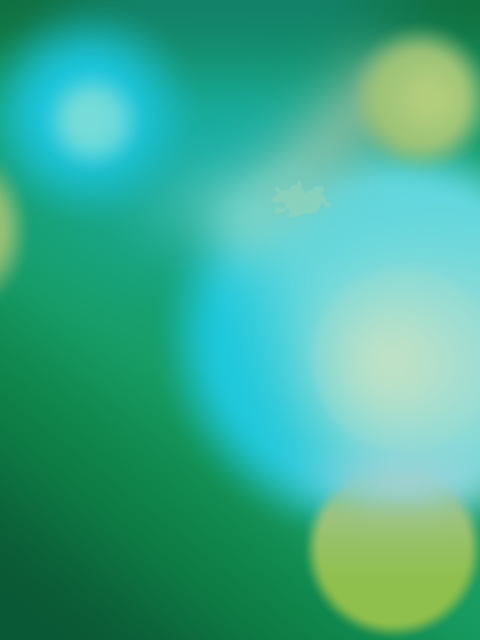
A Shadertoy shader for this background:

```glsl
// Soft out-of-focus lights in cyan, cream and lime over a deep green field.
// Each light is a feathered ellipse or a Gaussian, blended from back to front;
// a pale streak joins the lights and a noisy fleck breaks its smoothness.

// Feathered ellipse: 1 inside, 0 outside, half strength on the given radii.
float disc(vec2 p, vec2 centre, vec2 radii, float feather) {
    float d = length((p - centre) / radii);
    return 1.0 - smoothstep(1.0 - feather, 1.0 + feather, d);
}

// Gaussian light, falling to 1/e on the given radii.
float glow(vec2 p, vec2 centre, vec2 radii) {
    vec2 q = (p - centre) / radii;
    return exp(-dot(q, q));
}

// Position along a segment (x) and distance from it (y).
vec2 segment(vec2 p, vec2 a, vec2 b) {
    vec2 ab = b - a;
    float t = clamp(dot(p - a, ab) / dot(ab, ab), 0.0, 1.0);
    return vec2(t, length(p - a - t * ab));
}

float hash(vec2 cell) {
    vec3 q = fract(vec3(cell.xyx) * 0.1031);
    q += dot(q, q.yzx + 33.33);
    return fract((q.x + q.y) * q.z);
}

float valueNoise(vec2 p) {
    vec2 i = floor(p), f = fract(p);
    f = f * f * (3.0 - 2.0 * f);
    vec2 e = vec2(0.0, 1.0);
    return mix(mix(hash(i), hash(i + e.yx), f.x),
               mix(hash(i + e.xy), hash(i + e.yy), f.x), f.y);
}

// Dark lower left, fresh green middle, teal haze above, dark top edge.
vec3 greenField(vec2 p) {
    vec3 forest = vec3(0.04, 0.35, 0.21);
    vec3 leaf = vec3(0.055, 0.51, 0.28);
    vec3 jade = vec3(0.09, 0.61, 0.38);
    vec3 teal = vec3(0.09, 0.68, 0.65);
    float rise = p.y + 0.8 * p.x;
    vec3 col = mix(forest, leaf, smoothstep(0.10, 0.58, rise));
    col = mix(col, jade, smoothstep(0.48, 0.88, rise));
    col = mix(col, teal, 0.95 * glow(p, vec2(0.46, 1.00), vec2(0.42, 0.27)));
    vec3 topEdge = mix(vec3(0.07, 0.51, 0.41), vec3(0.06, 0.44, 0.25),
                       smoothstep(0.15, 0.5, abs(p.x - 0.48)));
    return mix(col, topEdge, smoothstep(1.08, 1.34, p.y));
}

// Large cyan light with a warm, pale heart.
vec3 cyanLight(vec3 col, vec2 p) {
    vec3 cyan = vec3(0.10, 0.78, 0.86);
    vec3 aqua = vec3(0.36, 0.84, 0.87);
    vec3 pale = vec3(0.66, 0.87, 0.82);
    vec3 cream = vec3(0.79, 0.89, 0.76);
    vec2 centre = vec2(0.807, 0.63);
    float body = disc(p, centre, vec2(0.42, 0.38), 0.19);
    float across = p.x + 0.5 * (p.y - centre.y);
    vec3 light = mix(cyan, aqua, smoothstep(0.44, 0.75, across));
    light = mix(light, pale, 0.85 * glow(p, vec2(0.93, 0.57), vec2(0.26, 0.23)));
    light = mix(light, pale, 0.20 * disc(p, vec2(0.84, 0.585), vec2(0.19), 0.06));
    light = mix(light, cream, 0.75 * glow(p, vec2(0.81, 0.58), vec2(0.13, 0.14)));
    return mix(col, light, body);
}

// Pale diagonal haze, warming toward its upper end, with a ragged fleck.
vec3 paleStreak(vec3 col, vec2 p) {
    vec3 mint = vec3(0.49, 0.83, 0.78);
    vec3 sage = vec3(0.56, 0.71, 0.58);
    vec2 s = segment(p, vec2(0.53, 0.885), vec2(0.78, 1.13));
    float haze = exp(-s.y * s.y / 0.0085);
    col = mix(col, mint, 0.35 * glow(p, vec2(0.47, 0.90), vec2(0.15, 0.10)));
    col = mix(col, mix(mint, sage, s.x), 0.78 * haze);
    vec2 fleckOffset = (p - vec2(0.625, 0.915)) / vec2(0.06, 0.038);
    float ragged = length(fleckOffset) + 0.8 * (valueNoise(p * 85.0) - 0.5);
    float fleck = 1.0 - smoothstep(0.75, 0.95, ragged);
    return mix(col, vec3(0.60, 0.83, 0.71), 0.55 * fleck);
}

// Blue light at the upper left.
vec3 blueLight(vec3 col, vec2 p) {
    float halo = disc(p, vec2(0.183, 1.10), vec2(0.162), 0.55);
    float core = disc(p, vec2(0.194, 1.082), vec2(0.078), 0.5);
    float heart = glow(p, vec2(0.188, 1.085), vec2(0.07));
    col = mix(col, vec3(0.10, 0.77, 0.86), halo);
    return mix(col, vec3(0.49, 0.87, 0.85), 0.65 * core + 0.3 * heart);
}

// Three lime lights; the lowest melts into the cyan through a grey-blue veil.
vec3 limeLights(vec3 col, vec2 p) {
    vec3 lime = vec3(0.56, 0.75, 0.30);
    vec3 olive = vec3(0.61, 0.76, 0.46);
    vec3 straw = vec3(0.73, 0.82, 0.49);
    vec2 upper = vec2(0.877, 1.128);
    vec3 upperTint = mix(olive, straw, glow(p, upper + vec2(0.02, 0.0), vec2(0.08)));
    col = mix(col, upperTint, 0.95 * disc(p, upper, vec2(0.122, 0.127), 0.32));
    col = mix(col, olive, 0.95 * disc(p, vec2(-0.045, 0.855), vec2(0.08, 0.12), 0.45));
    vec3 lowerTint = mix(lime, olive, smoothstep(0.10, 0.28, p.y));
    float lower = disc(p, vec2(0.82, 0.19), vec2(0.172), 0.12);
    col = mix(col, lowerTint, lower * (1.0 - smoothstep(0.25, 0.38, p.y)));
    return mix(col, vec3(0.64, 0.82, 0.84), 0.8 * glow(p, vec2(0.84, 0.33), vec2(0.16, 0.065)));
}

void mainImage(out vec4 fragColor, in vec2 fragCoord) {
    vec2 p = fragCoord / iResolution.xy * vec2(1.0, 4.0 / 3.0);
    vec3 col = greenField(p);
    col = cyanLight(col, p);
    col = paleStreak(col, p);
    col = blueLight(col, p);
    col = limeLights(col, p);
    fragColor = vec4(col, 1.0);
}
```
